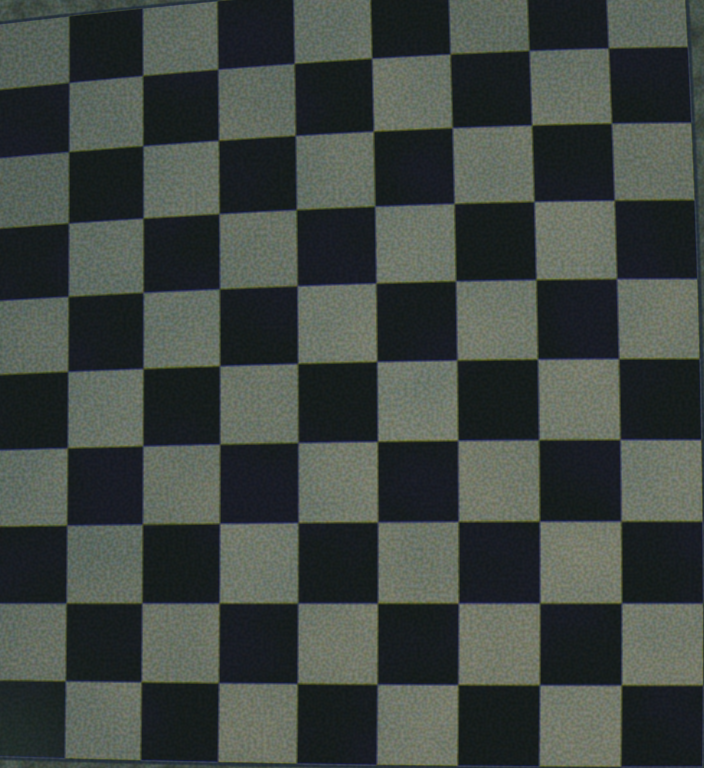
Write a WebGL 1 fragment shader that draws this pattern.

```glsl
precision highp float;
// A worn checkerboard seen through a slightly curved lens in dim, grainy light.

uniform vec2 u_resolution;

const vec2 BOARD = vec2(9.0, 10.0);           // cells across and down
const float EDGE = 0.017;                     // edge softness, in cells
const vec2 FRINGE = vec2(0.008, 0.014);       // blue plane offset, in cells
const vec3 LIGHT_COOL = vec3(0.370, 0.417, 0.383);
const vec3 LIGHT_WARM = vec3(0.463, 0.476, 0.413);
const vec3 DARK_GREEN = vec3(0.085, 0.111, 0.108);
const vec3 DARK_BLUE = vec3(0.098, 0.110, 0.146);
const vec3 TABLE = vec3(0.255, 0.300, 0.270);
const vec3 RIM = vec3(0.150, 0.195, 0.235);
const float GRAIN_SCALE = 235.0;              // grains per canvas height
const float GRAIN = 0.075;
const float CHROMA = 0.060;
const float CELL_VARIATION = 0.025;

float hash(vec2 p) {
  vec3 q = fract(vec3(p.xyx) * 0.1031);
  q += dot(q, q.yzx + 33.33);
  return fract((q.x + q.y) * q.z);
}

vec2 gradient(vec2 cell) {
  float a = 6.28319 * hash(cell);
  return vec2(cos(a), sin(a));
}

// Gradient noise, roughly -0.7 to 0.7
float noise(vec2 p) {
  vec2 i = floor(p);
  vec2 f = p - i;
  vec2 w = f * f * f * (f * (f * 6.0 - 15.0) + 10.0);
  vec2 s = vec2(1.0, 0.0);
  float a = dot(gradient(i), f);
  float b = dot(gradient(i + s.xy), f - s.xy);
  float c = dot(gradient(i + s.yx), f - s.yx);
  float d = dot(gradient(i + s.xx), f - s.xx);
  return mix(mix(a, b, w.x), mix(c, d, w.x), w.y);
}

float fbm(vec2 p) {
  float sum = 0.0;
  float amp = 1.0;
  for (int i = 0; i < 3; i++) {
    sum += amp * noise(p);
    p = p * 2.03 + 17.3;
    amp *= 0.5;
  }
  return sum;
}

// Canvas position (y down) to board cells: tilt plus lens curvature
vec2 boardCoords(vec2 q) {
  float e = q.x - 0.0987 + 0.0064 * q.y * q.y;
  float up = 1.0 - q.y;
  float spread = 0.992 + 0.034 * up * up;
  float u = 1.0 + spread * e * (9.46 - e + 0.42 * e * e);
  float d = q.y - 0.786;
  float pitch = 9.98 - 1.38 * q.x + 0.77 * q.x * q.x;
  float v = 8.0 + d * (pitch + (1.087 - 0.543 * q.x) * d * d);
  return vec2(u, v);
}

// 1 on light cells, 0 on dark ones
float checker(vec2 b, float soft) {
  vec2 wave = clamp(sin(3.14159 * b) / (3.14159 * soft), -1.0, 1.0);
  return 0.5 + 0.5 * wave.x * wave.y;
}

void main() {
  vec2 q = gl_FragCoord.xy / u_resolution;
  q.y = 1.0 - q.y;
  vec2 p = vec2(q.x * u_resolution.x / u_resolution.y, q.y);
  vec2 b = boardCoords(q);
  float soft = max(EDGE, 6.0 / u_resolution.y);

  // Light cells warm toward the lower right, with cloudy stains
  float stain = fbm(p * 9.0 + 4.0);
  float warmth = 0.52 + 0.85 * (q.x - 0.5) * (1.15 - q.x) + 0.5 * (q.y - 0.5) + 0.45 * stain;
  vec3 light = mix(LIGHT_COOL, LIGHT_WARM, clamp(warmth, 0.0, 1.0));
  vec2 fromGlow = q - vec2(0.62, 0.58);
  light *= 1.04 - 0.22 * dot(fromGlow, fromGlow);
  light += CELL_VARIATION * (hash(floor(b) + 3.0) - 0.5);

  // Dark cells drift between green and blue, hazy at the lower left
  vec3 dark = mix(DARK_GREEN, DARK_BLUE, smoothstep(-0.35, 0.55, fbm(p * 7.0 + 31.0)));
  vec2 fromCorner = q - vec2(0.0, 1.0);
  dark += vec3(0.05, 0.07, 0.06) * exp(-70.0 * dot(fromCorner, fromCorner));

  // Checks, with the blue plane slightly displaced
  float tone = checker(b, soft);
  float blueTone = checker(b + FRINGE, soft);
  vec3 color = mix(dark, light, vec3(tone, tone, blueTone));

  // Table beyond the board, bordered by a thin rim
  vec2 outside = max(-b, b - BOARD);
  float beyond = max(outside.x, outside.y);
  vec3 table = TABLE * (1.0 + 0.35 * fbm(p * 34.0));
  table = mix(RIM, table, smoothstep(0.02, 0.06, beyond));
  color = mix(color, table, smoothstep(-soft, soft, beyond));

  // Sensor grain: shared brightness plus independent colour
  vec2 g = p * GRAIN_SCALE + 0.37;
  vec3 tint = vec3(noise(g * 0.71 + 19.0), 0.45 * noise(g * 0.67 + 57.0), 1.25 * noise(g * 0.61 + 83.0));
  float strength = mix(0.32, 1.0, smoothstep(0.1, 0.4, color.g));
  color += strength * (GRAIN * noise(g) + CHROMA * tint);

  gl_FragColor = vec4(clamp(color, 0.0, 1.0), 1.0);
}
```
